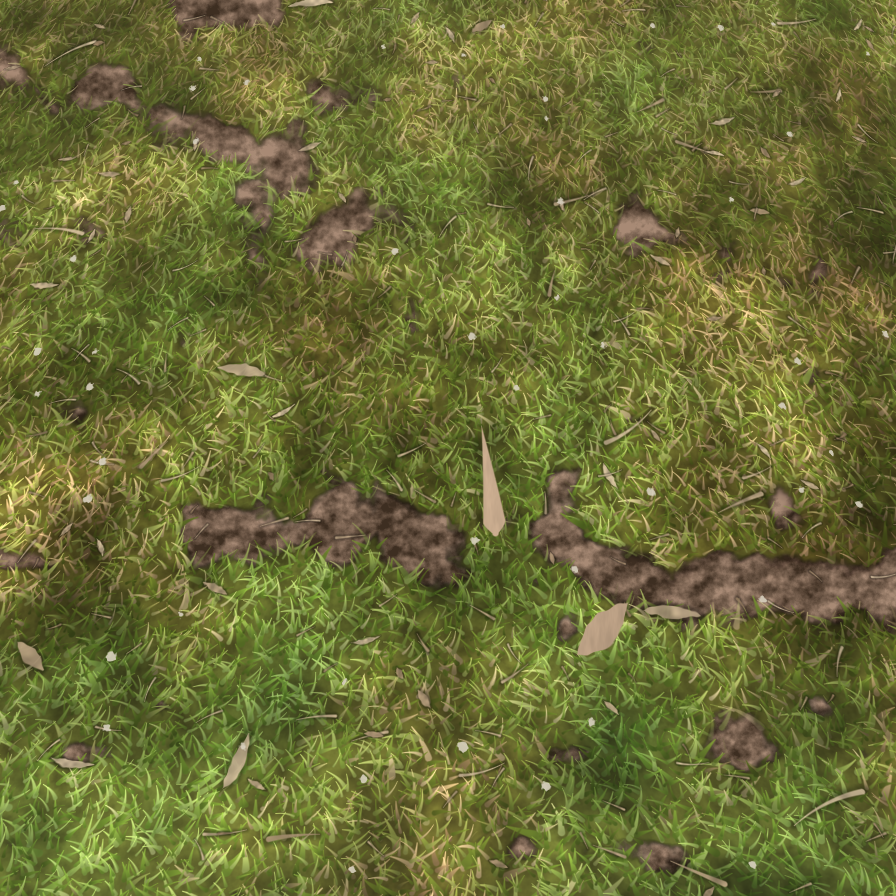
Give the GLSL for this texture, as a WebGL 1 fragment shader.

```glsl
precision highp float;
uniform vec2 u_resolution;

float hash(vec2 p) {
  vec3 q = fract(p.xyx * vec3(0.1031, 0.1030, 0.0973));
  q += dot(q, q.yzx + 33.33);
  return fract((q.x + q.y) * q.z);
}

float noise(vec2 p) {
  vec2 i = floor(p), f = fract(p);
  f = f * f * (3.0 - 2.0 * f);
  return mix(mix(hash(i), hash(i + vec2(1, 0)), f.x),
             mix(hash(i + vec2(0, 1)), hash(i + vec2(1, 1)), f.x), f.y);
}

float fbm(vec2 p) {
  float sum = 0.0, gain = 0.53;
  for (int i = 0; i < 4; i++) {
    sum += gain * noise(p);
    p = mat2(1.6, 1.2, -1.2, 1.6) * p + 7.3;
    gain *= 0.5;
  }
  return sum;
}

float segment(vec2 p, vec2 a, vec2 b) {
  vec2 d = b - a;
  return length(p - a - d * clamp(dot(p - a, d) / dot(d, d), 0.0, 1.0));
}

// Distance to a curved stroke from the origin (x) and position along it (y)
vec2 stroke(vec2 p, vec2 d, float bend) {
  float t = clamp(dot(p, d) / dot(d, d), 0.0, 1.0);
  return vec2(length(p - d * t - vec2(-d.y, d.x) * bend * t * t), t);
}

// Positive inside bare earth: a broken ridge, an upper bank and small clods
float bareEarth(vec2 p) {
  float d = segment(p, vec2(0.24, 0.39), vec2(0.42, 0.415)) - 0.036;
  d = min(d, segment(p, vec2(0.41, 0.42), vec2(0.50, 0.36)) - 0.032);
  d = min(d, segment(p, vec2(0.62, 0.385), vec2(0.76, 0.34)) - 0.03);
  d = min(d, segment(p, vec2(0.76, 0.34), vec2(1.05, 0.34)) - 0.036);
  d = min(d, segment(p, vec2(0.10, 0.90), vec2(0.33, 0.82)) - 0.02);
  d = min(d, segment(p, vec2(0.35, 0.73), vec2(0.41, 0.75)) - 0.026);
  d = min(d, segment(p, vec2(0.22, 0.99), vec2(0.30, 0.985)) - 0.022);
  d = min(d, segment(p, vec2(-0.02, 0.96), vec2(0.06, 0.88)) - 0.018);
  d = min(d, segment(p, vec2(0.70, 0.75), vec2(0.80, 0.72)) - 0.01);
  d = min(d, length(p - vec2(0.83, 0.17)) - 0.024);
  float clods = 0.12 * (noise(p * vec2(11.0, 19.0) + 4.0) - 0.97);
  return max(-d, clods) + 0.075 * (fbm(p * 24.0) - 0.5);
}

vec3 earthColor(vec2 p) {
  vec2 k = p * vec2(34.0, 46.0);
  float relief = fbm(k) - fbm(k + vec2(-0.2, 0.35));
  float grit = fbm(p * 170.0) - 0.5;
  float tone = 0.5 + 0.9 * (fbm(k * 0.5) - 0.5) + 1.8 * relief + 0.9 * grit;
  return mix(vec3(0.24, 0.18, 0.13), vec3(0.62, 0.51, 0.43), clamp(tone + 0.08, 0.0, 1.1));
}

vec3 bladeColor(float tone, float dry) {
  vec3 c = mix(vec3(0.30, 0.36, 0.11), vec3(0.41, 0.51, 0.16), smoothstep(0.0, 0.45, tone));
  c = mix(c, vec3(0.62, 0.68, 0.36), smoothstep(0.4, 1.0, tone));
  return mix(c, mix(vec3(0.55, 0.46, 0.32), vec3(0.80, 0.74, 0.56), tone), dry);
}

void main() {
  vec2 p = gl_FragCoord.xy / u_resolution.y;
  // Perspective: features shrink towards the top
  float scale = 1.0 - 0.5 * p.y;
  vec2 q = vec2((p.x - 0.5) / scale, -2.0 * log(scale));
  float soft = (0.0006 + 0.5 / u_resolution.y) / scale;

  float earth = bareEarth(p);
  float onGrass = smoothstep(0.012, -0.008, earth);
  float patchTone = fbm(q * 6.0 + 3.0) - 0.5;
  float dryness = fbm(q * 5.0 + 40.0) - 0.5 + 0.14 * smoothstep(0.25, 0.5, p.y);
  vec3 col = mix(vec3(0.20, 0.19, 0.08), vec3(0.40, 0.42, 0.17), fbm(q * 60.0));
  col = mix(col, earthColor(p), smoothstep(-0.006, 0.004, earth));
  col *= 1.0 - 0.35 * smoothstep(0.01, 0.0, abs(earth));

  // Grass blades, rooted only outside bare earth
  for (int layer = 0; layer < 8; layer++) {
    float n = float(layer), freq = 20.0 + 4.0 * n;
    vec2 g = q * freq + n * 17.3 + 90.0;
    for (int j = 1; j >= -1; j--) for (int i = -1; i <= 1; i++) {
      vec2 id = floor(g) + vec2(i, j);
      float h = hash(id + n * 31.0), k = hash(id + 57.0 + n * 13.0);
      vec2 root = id + vec2(hash(id + 11.0), hash(id + 23.0));
      float angle = (h - 0.5) * 2.6;
      vec2 b = stroke(g - root, vec2(sin(angle), cos(angle)) * (0.55 + 0.38 * k), 0.7 * (k - 0.5));
      float width = (0.05 + 0.07 * hash(id + 3.0)) * (1.0 - 0.85 * b.y);
      float cover = smoothstep(width + soft * freq, width - soft * freq, b.x);
      if (cover > 0.01) {
        vec2 r = (root - n * 17.3 - 90.0) / freq;
        float rs = exp(-0.5 * r.y);
        float bare = bareEarth(vec2(0.5 + r.x * rs, 2.0 - 2.0 * rs));
        float dry = smoothstep(0.78, 0.95, hash(id + 71.0) + 0.9 * dryness);
        vec3 c = bladeColor(clamp(k + 0.7 * patchTone, 0.0, 1.0), 0.9 * dry) * (0.7 + 0.45 * b.y);
        col = mix(col, c, cover * 0.92 * smoothstep(0.004, -0.004, bare));
      }
    }
  }
  // Clumps of light and shade, and a paler, flatter distance
  float clump = fbm(q * 15.0 + 9.0) - 0.5;
  float field = noise(q * 4.0 + 21.0) - 0.5;
  col *= 1.0 + onGrass * (0.12 + 0.85 * clump + 0.65 * patchTone + 0.18 * field);
  col.r *= 1.0 + 0.35 * dryness * onGrass;
  col += vec3(0.035, 0.04, 0.03) * onGrass * smoothstep(0.45, 0.0, p.y);
  col = mix(col, vec3(0.45, 0.45, 0.25), 0.25 * smoothstep(0.45, 1.0, p.y) * onGrass);

  // Dry leaves, twigs and straws on three grids
  for (int layer = 0; layer < 3; layer++) {
    float n = float(layer), freq = 8.0 + 6.0 * n;
    vec2 g = q * freq + 50.0 + n * 9.7;
    for (int j = -1; j <= 1; j++) for (int i = -1; i <= 1; i++) {
      vec2 id = floor(g) + vec2(i, j);
      float h = hash(id + 5.0), k = hash(id + 83.0);
      float angle = 6.283 * hash(id + 29.0);
      vec2 root = id + vec2(k, hash(id + 61.0));
      vec2 d = vec2(cos(angle), 0.7 * sin(angle)) * (0.3 + 0.5 * k);
      vec2 b = stroke(g - root, d, 0.6 * (k - 0.5));
      float leaf = step(0.75, hash(id + 37.0));
      float ragged = 0.03 * (noise(g * 14.0) - 0.5);
      float width = mix(0.024 * (1.1 - b.y), 0.07 * sin(3.1416 * b.y) + ragged, leaf);
      float present = step(h, 0.18);
      float shade = smoothstep(width + 0.07, width, b.x) * present;
      float cover = smoothstep(width + soft * freq, width - soft * freq, b.x) * present;
      vec3 c = mix(vec3(0.55, 0.45, 0.34), vec3(0.84, 0.76, 0.63), k) * (0.8 + 0.35 * noise(g * 12.0));
      col = mix(col * (1.0 - 0.3 * shade), c, 0.9 * cover);
    }
  }

  // One long upright leaf and one broad fallen leaf
  vec2 tall = stroke(p - vec2(0.553, 0.405), vec2(-0.012, 0.12), 0.03);
  float tallWidth = 0.014 * (1.0 - tall.y) * smoothstep(-0.06, 0.12, tall.y);
  vec2 broad = stroke(p - vec2(0.643, 0.268), vec2(0.065, 0.055), 0.1);
  float broadWidth = 0.016 * sin(3.1416 * broad.y) + 0.006 * (noise(p * 90.0) - 0.5);
  float edge = soft * scale;
  vec3 paper = vec3(0.82, 0.70, 0.58) * (0.86 + 0.2 * fbm(p * vec2(150.0, 35.0)));
  col = mix(col, paper, smoothstep(edge, -edge, tall.x - tallWidth));
  col = mix(col, paper * 0.93, smoothstep(edge, -edge, broad.x - broadWidth));

  // Small white flowers
  vec2 f = q * 13.0 + 70.0, cell = floor(f);
  vec2 center = cell + 0.2 + 0.6 * vec2(hash(cell), hash(cell + 19.0));
  float radius = 0.045 + 0.035 * hash(cell + 43.0);
  float petals = length(f - center) + 0.05 * (noise(f * 25.0) - 0.5) - radius;
  float flower = smoothstep(soft * 13.0, -soft * 13.0, petals) * step(hash(cell + 7.0), 0.14);
  col = mix(col, vec3(0.85, 0.82, 0.75), 0.9 * flower);

  gl_FragColor = vec4(col, 1.0);
}
```
